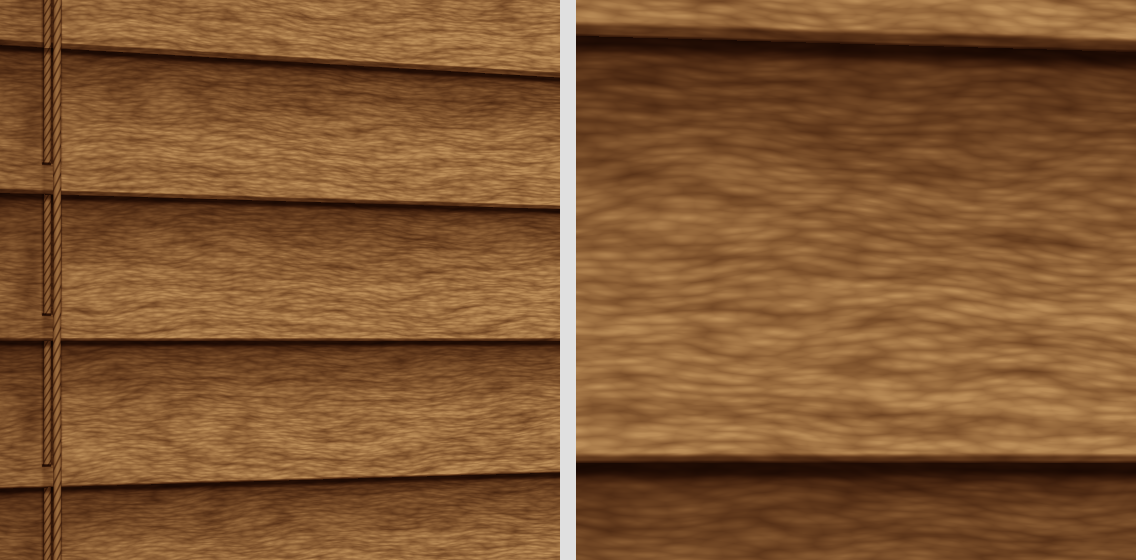
Left, the full canvas; right, a detail of the centre.
Give the GLSL for this texture, as a three.js fragment shader.

```glsl
varying vec2 vUv;

#define SLAT_LEFT 0.264
#define SLAT_RIGHT 0.235
#define LEVEL_EDGE 0.391
#define BACK_CORD vec2(0.0845, 0.0066)
#define FRONT_CORD vec2(0.102, 0.0072)
#define FIBRES vec2(22.0, 40.0)
#define FIBRE_DEPTH 0.34
#define RING_COUNT 8.0
#define RING_DEPTH 0.15
#define SOFT 0.0013
#define WOOD_LIGHT vec3(0.65, 0.47, 0.28)
#define WOOD_FALLOFF vec3(1.0, 1.38, 1.75)

vec2 hash2(vec2 p) {
  return fract(sin(vec2(dot(p, vec2(127.1, 311.7)), dot(p, vec2(269.5, 183.3)))) * 43758.5);
}

// Distance to the nearest scattered cell point
float cellular(vec2 p) {
  vec2 cell = floor(p), local = fract(p);
  float nearest = 2.0;
  for (int j = -1; j <= 1; j++) {
    for (int i = -1; i <= 1; i++) {
      vec2 o = vec2(float(i), float(j));
      vec2 d = o + hash2(cell + o) - local;
      nearest = min(nearest, dot(d, d));
    }
  }
  return sqrt(nearest);
}

// Soft vertical strip: 1 inside, 0 outside
float strip(float x, vec2 centreRadius, float soft) {
  return 1.0 - smoothstep(-soft, soft, abs(x - centreRadius.x) - centreRadius.y);
}

// Wood grain as an offset around zero
float grain(vec2 p, float row) {
  vec2 seed = hash2(vec2(row, 3.7));
  float phase = seed.x * 6.28;
  vec2 q = p;
  q.y += 0.022 * sin(p.x * 8.0 + phase) + 0.012 * sin(p.x * 21.0 + p.y * 9.0 + phase * 2.0)
       + 0.005 * sin(p.x * 53.0 - p.y * 17.0 + phase);
  vec2 shift = seed * 40.0;
  float fibres = 0.46 - cellular(q * FIBRES + shift);
  float hairs = 0.46 - cellular(q * FIBRES * vec2(2.6, 1.5) + shift.yx);
  float mottle = 0.46 - cellular(q * vec2(3.0, 8.0) + shift);

  // Stretched growth rings around a centre that differs per slat
  vec2 centre = vec2(0.45 + 0.5 * seed.x, 0.25 + 0.5 * seed.y);
  vec2 d = (q - centre) * vec2(0.65, 1.0);
  float radius = length(d) + 0.035 * sin(q.x * 13.0 + q.y * 5.0 + phase) + 0.05 * mottle;
  float ring = pow(0.5 + 0.5 * sin(6.283 * RING_COUNT * radius), 3.0);
  return FIBRE_DEPTH * fibres + 0.2 * hairs + 0.13 * mottle
       - RING_DEPTH * (ring - 0.31) * (0.75 + mottle);
}

// Tone of a twisted cord
float cordTone(vec2 p, vec2 centreRadius, float pitch) {
  float u = clamp((p.x - centreRadius.x) / centreRadius.y, -1.0, 1.0);
  float roundness = sqrt(1.0 - u * u);
  float strand = abs(sin(3.1416 * (p.y * pitch - u * 0.6)));
  float ply = smoothstep(0.0, 0.75, strand);
  return (0.4 + 0.6 * roundness) * (0.6 + 0.4 * ply) * (0.93 + 0.06 * u);
}

void main() {
  vec2 p = vUv;

  // Slats fan out slightly towards the left
  float t = (p.y - LEVEL_EDGE) / mix(SLAT_LEFT, SLAT_RIGHT, p.x);
  float row = floor(t);
  float f = t - row;

  // Slat face, darker towards the slat above
  float shade = 0.91 - 0.35 * smoothstep(0.35, 1.05, f);
  shade *= mix(0.95, 1.04, p.x);
  float tone = shade * (1.0 + grain(vec2(p.x, f), row));

  // Lower lip and its worn highlight
  float lip = clamp(0.018 + 0.01 * row, 0.01, 0.04);
  tone += 0.05 * smoothstep(lip, lip + 0.01, f) * (1.0 - smoothstep(lip + 0.01, lip + 0.04, f));
  tone *= mix(0.56, 1.0, smoothstep(lip - 0.006, lip + 0.008, f));

  // Contact shadow under the slat above
  float gap = smoothstep(0.945, 0.985, f);
  tone *= 1.0 - 0.16 * smoothstep(0.86, 0.97, f);
  tone *= 1.0 - 0.62 * gap;
  tone *= mix(0.55, 1.0, smoothstep(0.0, 0.008, f));

  // Soft cord shadow on the face to the left
  float blot = exp(-pow((p.x - 0.056) / 0.024, 2.0) - pow((f - 0.46) / 0.24, 2.0));
  tone *= 1.0 - 0.22 * blot;
  tone *= mix(0.92, 1.0, smoothstep(0.07, 0.11, p.x));

  // The rear cord enters a notch near the foot of each lower slat
  float notch = row > 1.5 ? -1.0 : 0.18 + 0.03 * row;
  float outside = smoothstep(notch - 0.006, notch + 0.006, f);
  float crease = strip(p.x, vec2(0.0925, 0.0165), 0.004);
  tone *= 1.0 - crease * mix(0.16, 0.55, outside);
  float rear = strip(p.x, BACK_CORD, SOFT) * outside;
  float rearTone = cordTone(p, BACK_CORD, 54.0) * 0.92 * (1.0 - 0.45 * gap);
  tone = mix(tone, rearTone, rear);
  float slot = strip(p.x, vec2(0.083, 0.008), SOFT) * strip(f, vec2(notch, 0.009), 0.006);
  tone *= 1.0 - 0.65 * slot;

  // Front cord runs unbroken
  vec2 front = FRONT_CORD + vec2(0.0005 * sin(p.y * 14.0), 0.0);
  tone = mix(tone, cordTone(p, front, 40.0), strip(p.x, front, SOFT));

  gl_FragColor = vec4(WOOD_LIGHT * pow(vec3(clamp(tone, 0.08, 1.12)), WOOD_FALLOFF), 1.0);
}
```
